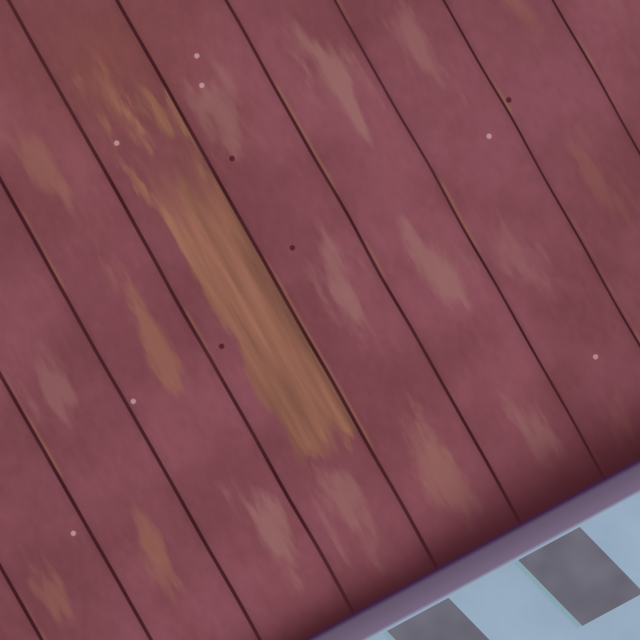
A WebGL 2 fragment shader for this texture:

```glsl
#version 300 es
precision highp float;
// Slanted painted boards with dark seams and paint worn off along the grain.
// Boards come from fract() in a rotated frame, wear from stretched noise;
// a shaded eave, a grey gutter and a pale wall with panels close the corner.
uniform vec2 u_resolution;
out vec4 fragColor;

const float PITCH = 0.1485;        // board width
const float SEAM_OFFSET = 0.010;
const float PANEL_PITCH = 0.233;
const vec3 PAINT = vec3(0.48, 0.27, 0.30);
const vec3 FADED = vec3(0.54, 0.315, 0.355);
const vec3 TAN_WOOD = vec3(0.60, 0.41, 0.33);
const vec3 PALE_WOOD = vec3(0.60, 0.43, 0.41);
const vec3 DARK = vec3(0.27, 0.11, 0.14);
const vec3 GUTTER = vec3(0.42, 0.36, 0.45);
const vec3 WALL = vec3(0.58, 0.66, 0.74);
const vec3 PANEL = vec3(0.42, 0.41, 0.46);

float hash(vec2 p) {
  return fract(sin(dot(p, vec2(127.1, 311.7))) * 43758.55);
}

float noise(vec2 p) {
  vec2 i = floor(p), f = fract(p);
  f = f * f * (3.0 - 2.0 * f);
  return mix(mix(hash(i), hash(i + vec2(1, 0)), f.x),
             mix(hash(i + vec2(0, 1)), hash(i + vec2(1, 1)), f.x), f.y);
}

float fbm(vec2 p) {
  float sum = 0.0, amp = 0.5;
  for (int i = 0; i < 5; i++) {
    sum += amp * noise(p);
    p = p * 2.03 + 17.3;
    amp *= 0.5;
  }
  return sum;
}

// Ragged worn spot: d from its centre, size as half extents.
float wornSpot(vec2 d, vec2 size, float grain) {
  return smoothstep(0.56, 0.86, 0.48 * (1.0 - length(d / size)) + 0.85 * grain);
}

// Filled band between lo and hi with soft sides.
float band(float x, float lo, float hi, float soft) {
  return smoothstep(lo - soft, lo + soft, x) - smoothstep(hi - soft, hi + soft, x);
}

// b.x runs across the boards, b.y along them, downwards.
vec3 boards(vec2 b, float aa) {
  float u = (b.x - SEAM_OFFSET + 0.003 * (noise(b * vec2(3.0, 9.0)) - 0.5)) / PITCH;
  float id = floor(u), side = fract(u);
  float grain = fbm(b * vec2(48.0, 11.0) + id * 7.0);
  float mottle = fbm(b * 7.0 + 3.0);
  float fine = fbm(b * vec2(120.0, 60.0));

  // Paint, browner near the upper left
  vec3 col = mix(PAINT, FADED, smoothstep(0.25, 0.7, mottle));
  col = mix(col, vec3(0.52, 0.31, 0.28), 0.7 * exp(-9.0 * length(b - vec2(0.09, 0.16))));
  col *= 0.96 + 0.04 * hash(vec2(id, 4.0)) + 0.09 * (fine - 0.47);

  // Spots spaced along each board, fading towards the right
  float strength = 0.85 - 0.6 * smoothstep(2.0, 5.0, id);
  for (int j = 0; j < 3; j++) {
    vec2 key = vec2(id, float(j) + 2.0);
    float h = hash(key), k = hash(key + 31.0);
    vec2 d = vec2((side - 0.35 - 0.3 * h) * PITCH,
                  b.y - 0.27 - 0.34 * float(j) - 0.03 * id - 0.08 * (k - 0.5));
    vec2 size = vec2(0.035 + 0.025 * k, 0.10 + 0.07 * h);
    vec3 wood = mix(TAN_WOOD, PALE_WOOD, smoothstep(0.3, 0.7, k));
    col = mix(col, wood, strength * (0.55 + 0.3 * h) * wornSpot(d, size, grain));
  }

  // One long bare strip beside the second seam
  float fray = grain - 0.47;
  float strip = smoothstep(0.23, 0.33, side + 0.35 * fray)
              * band(b.y + 0.16 * fray, 0.25, 0.86, 0.025)
              * mix(smoothstep(0.36, 0.58, grain), 1.0, smoothstep(0.3, 0.5, b.y));
  strip *= step(abs(id), 0.5);
  vec3 bare = TAN_WOOD * (0.96 + 0.5 * (fbm(b * vec2(65.0, 5.0)) - 0.47));
  col = mix(col, bare, 0.88 * strip);

  // Chipped edges and dark seams, thinner on the right
  float seam = (side - round(side)) * PITCH;
  float chip = smoothstep(0.56, 0.7, noise(vec2(round(u) * 9.0, b.y * 8.0)));
  col = mix(col, TAN_WOOD, 0.6 * chip * band(seam, 0.001, 0.007, 0.003) * smoothstep(0.3, 0.6, grain));
  float width = mix(0.0023, 0.0013, smoothstep(0.1, 0.6, b.x));
  col *= 1.0 - 0.12 * exp(-abs(seam) / 0.006);
  float line = 1.0 - smoothstep(width - aa, width + 1.5 * aa, abs(seam));
  col = mix(col, DARK * 0.85, line * (0.65 + 0.3 * noise(b * vec2(9.0, 14.0))));

  // Sparse pale and dark specks
  vec2 cell = floor(b * 12.0), at = fract(b * 12.0);
  vec2 centre = 0.2 + 0.6 * vec2(hash(cell + 5.0), hash(cell + 9.0));
  float dot1 = 1.0 - smoothstep(0.03, 0.07, length(at - centre));
  float pick = hash(cell + 2.0);
  vec3 speck = pick < 0.06 ? vec3(0.76, 0.62, 0.64) : DARK;
  return mix(col, speck, 0.8 * dot1 * step(pick, 0.11));
}

// x across, y distance below the eave.
vec3 wall(float x, float y, float aa) {
  vec3 col = WALL * (0.94 + 0.14 * fbm(vec2(x, y) * 9.0));
  float u = x - 0.329 - 0.265 * (y - 0.046);
  u -= PANEL_PITCH * round(u / PANEL_PITCH);
  float rows = band(y, 0.046, 0.184, aa);
  col = mix(col, vec3(0.50, 0.63, 0.66), 0.7 * rows * band(u, -0.063, -0.05, 0.004));
  col = mix(col, PANEL * (0.94 + 0.12 * noise(vec2(x, y) * 40.0)), rows * band(u, -0.0545, 0.0545, aa));
  vec3 trim = GUTTER * (0.88 + 6.0 * clamp(y, 0.0, 0.042));
  return mix(trim, col, smoothstep(0.037, 0.045, y));
}

void main() {
  vec2 p = gl_FragCoord.xy / u_resolution - vec2(0.0, 1.0);
  float aa = 0.8 / min(u_resolution.x, u_resolution.y);
  vec2 b = vec2(dot(p, vec2(0.8706, 0.492)), dot(p, vec2(0.492, -0.8706)));
  float below = b.y - 1.109 - 0.0194 * b.x;

  // Shadow gathers above the eave, deeper on the right
  float reach = mix(0.04, 0.085, smoothstep(0.0, 0.45, b.x));
  float shade = exp(-pow(max(-below, 0.0) / reach, 1.5));
  vec3 col = mix(boards(b, aa), DARK * 0.9, 0.88 * shade);
  col = mix(col, wall(b.x, below, aa), smoothstep(-aa, aa, below));
  col = mix(col, vec3(0.23, 0.13, 0.29), 0.75 * exp(-pow(below / 0.004, 2.0)));
  fragColor = vec4(col, 1.0);
}
```
